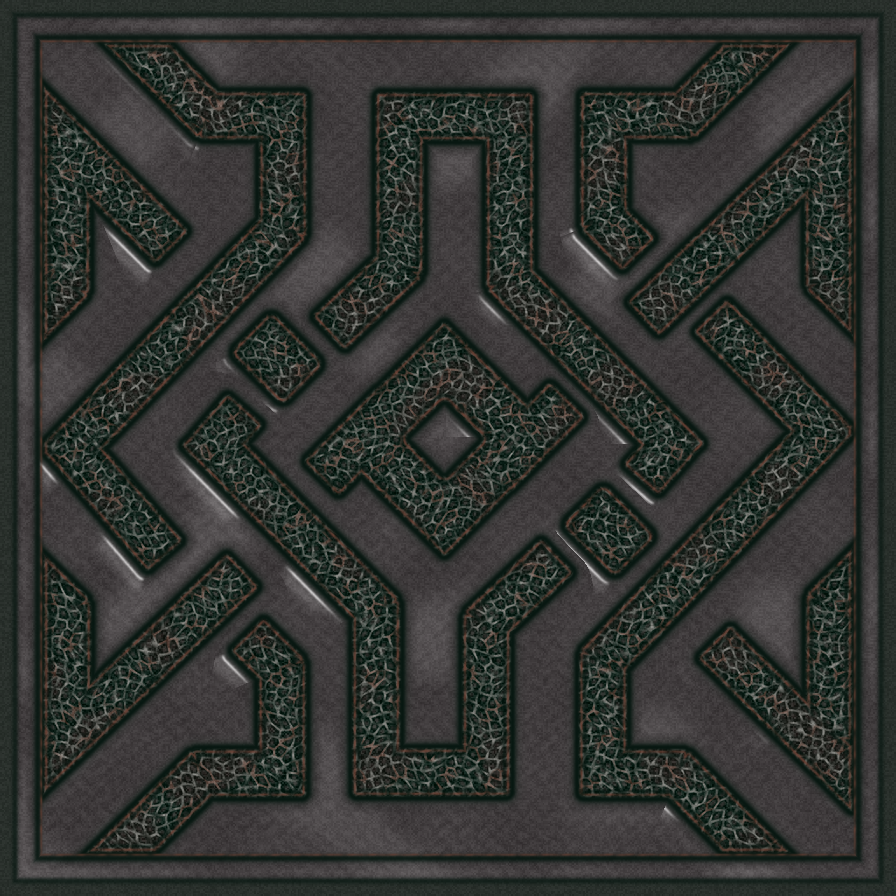
This pattern is drawn by a three.js fragment shader. Its source:

```glsl
varying vec2 vUv;

float box(vec2 p, vec2 halfSize) {
  vec2 e = abs(p) - halfSize;
  return length(max(e, 0.0)) + min(max(e.x, e.y), 0.0);
}

// Groove bar from a to b, lengthened so that 45 degree bends meet
float bar(vec2 p, float ax, float ay, float bx, float by) {
  vec2 a = vec2(ax, ay), b = vec2(bx, by);
  vec2 dir = normalize(b - a);
  vec2 m = p - 0.5 * (a + b);
  vec2 local = vec2(dot(m, dir), dot(m, vec2(-dir.y, dir.x)));
  return box(local, vec2(0.5 * length(b - a) + 0.0054, 0.0215)) - 0.006;
}

vec2 diagonal(vec2 p) {
  return vec2(p.x - p.y, p.x + p.y) * 0.7071;
}

// One half of the knot; tip and end place the elbow of its long band,
// hooks the upright of the left and right hook
float halfKnot(vec2 p, vec2 tip, vec2 end, vec2 hooks) {
  // Long band
  float d = bar(p, -0.392, 0.497, -0.264, 0.367);
  d = min(d, bar(p, -0.264, 0.367, -0.164, 0.367));
  d = min(d, bar(p, -0.180, 0.367, -0.180, 0.241));
  d = min(d, bar(p, -0.180, 0.241, tip.x - 0.011, tip.y - 0.011));
  d = min(d, bar(p, tip.x, tip.y, end.x, end.y));
  // Left hook
  d = min(d, bar(p, -0.470, 0.385, -0.311, 0.227));
  d = min(d, bar(p, hooks.x, 0.320, hooks.x, 0.178));
  d = min(d, bar(p, hooks.x, 0.178, hooks.x - 0.05, 0.128));
  // Arch
  d = min(d, bar(p, -0.066, 0.366, 0.089, 0.366));
  d = min(d, bar(p, -0.050, 0.366, -0.050, 0.199));
  d = min(d, bar(p, -0.050, 0.199, -0.122, 0.131));
  d = min(d, bar(p, 0.073, 0.366, 0.073, 0.184));
  d = min(d, bar(p, 0.073, 0.184, 0.265, -0.010));
  d = min(d, bar(p, 0.254, 0.000, 0.226, -0.032));
  // Short upper right band
  d = min(d, bar(p, 0.400, 0.497, 0.268, 0.367));
  d = min(d, bar(p, 0.268, 0.367, 0.162, 0.367));
  d = min(d, bar(p, 0.178, 0.367, 0.178, 0.251));
  d = min(d, bar(p, 0.178, 0.251, 0.210, 0.219));
  // Right hook
  d = min(d, bar(p, 0.478, 0.385, 0.229, 0.147));
  d = min(d, bar(p, hooks.y, 0.327, hooks.y, 0.185));
  d = min(d, bar(p, hooks.y, 0.185, hooks.y + 0.05, 0.136));
  // Small lozenge
  return min(d, box(diagonal(p) + vec2(0.200, 0.064), vec2(0.032, 0.023)) - 0.011);
}

float frameDistance(vec2 uv) {
  vec2 e = abs(uv - 0.5);
  return max(e.x, e.y) - 0.455;
}

float groove(vec2 uv) {
  vec2 p = uv - vec2(0.496, 0.504);
  vec2 r = diagonal(p - vec2(0.0, 0.006));
  float diamond = box(r, vec2(0.089)) - 0.005;
  float spur = box(abs(r) * sign(r.x * r.y) - vec2(0.066, 0.069), vec2(0.022, 0.054)) - 0.007;
  diamond = max(min(diamond, spur), 0.006 - box(r, vec2(0.025)));
  float knot = min(
    halfKnot(p, vec2(-0.416, -0.004), vec2(-0.318, -0.117), vec2(-0.422, 0.429)),
    halfKnot(vec2(-0.003, 0.0) - p, vec2(-0.426, -0.015), vec2(-0.307, -0.137), vec2(-0.433, 0.418)));
  return max(min(diamond, knot), frameDistance(uv) + 0.003);
}

vec2 hash2(vec2 p) {
  return fract(sin(vec2(dot(p, vec2(127.1, 311.7)), dot(p, vec2(269.5, 183.3)))) * 43758.5);
}

// Nearest and second nearest cell distance
vec2 cells(vec2 p) {
  vec2 near = vec2(8.0);
  for (int y = -1; y <= 1; y++) {
    for (int x = -1; x <= 1; x++) {
      vec2 id = floor(p) + vec2(float(x), float(y));
      float d = length(id + 0.15 + 0.7 * hash2(id) - p);
      near = d < near.x ? vec2(d, near.x) : vec2(near.x, min(near.y, d));
    }
  }
  return near;
}

float mottle(vec2 p) {
  return 0.5 + 0.25 * (sin(p.x + 2.0 * sin(p.y * 0.7)) + sin(p.y * 1.3 + 1.7 * sin(p.x * 0.9)));
}

float line(float d, float width) {
  return exp(-d * d / (width * width));
}

void main() {
  float d = groove(vUv);
  float f = frameDistance(vUv);
  float grain = hash2(floor(vUv * 512.0)).x - 0.5;
  float cloud = mottle(vUv * 38.0);
  float fine = mottle(vUv * 290.0);
  vec3 shade = vec3(0.015, 0.08, 0.055);
  vec3 rust = vec3(0.42, 0.25, 0.20);

  // Worn raised surface
  vec3 ridge = vec3(0.25, 0.233, 0.238) + 0.03 * (cloud - 0.5) + 0.035 * (fine - 0.5) + 0.06 * grain;
  ridge += 0.07 * smoothstep(0.6, 0.95, mottle(vUv * 17.0)) * smoothstep(0.008, 0.02, d);
  ridge = mix(ridge, vec3(0.15, 0.19, 0.165), 0.45 * line(d, 0.0095));

  // Bubbled groove floor
  vec2 warp = 0.004 * vec2(sin(vUv.y * 95.0), sin(vUv.x * 83.0));
  vec2 cell = cells((vUv + warp) * 84.0);
  float rim = 1.0 - smoothstep(0.05, 0.34, cell.y - cell.x);
  vec3 pit = mix(vec3(0.19, 0.20, 0.185), vec3(0.04, 0.115, 0.085), smoothstep(0.06, 0.38, cell.x));
  pit = mix(pit, vec3(0.16, 0.13, 0.12), 0.6 * smoothstep(0.5, 0.8, cloud));
  pit = mix(pit, vec3(0.50, 0.50, 0.48), rim * (0.15 + 0.85 * fine));
  pit = mix(pit, rust, 0.5 * rim * smoothstep(0.6, 0.85, mottle(vUv * 120.0)));
  vec3 color = mix(pit + 0.14 * grain, ridge, smoothstep(-0.0015, 0.0015, d));

  // Dark groove walls with a rusty lip
  color = mix(color, shade, 0.92 * line(d - 0.0015, 0.0042));
  color = mix(color, shade, 0.6 * line(d + 0.0075, 0.0025));
  color = mix(color, rust, (0.2 + 0.7 * fine) * line(d + 0.0035, 0.0016));

  // Glints on the lower left shoulders
  float facing = (groove(vUv - 0.002) - d) / 0.00283;
  float lit = smoothstep(0.85, 0.98, facing) * smoothstep(0.45, 0.8, mottle(vUv * 27.0 + 2.0));
  color += lit * (0.45 * line(d - 0.0105, 0.0018) + 0.13 * line(d - 0.017, 0.009));

  // Stepped outer frame
  vec3 rail = mix(ridge, vec3(0.16, 0.185, 0.168) + 0.05 * grain, smoothstep(0.023, 0.031, f));
  color = mix(color, rail, smoothstep(-0.001, 0.002, f));
  color = mix(color, shade, 0.85 * line(f - 0.003, 0.0045));
  color = mix(color, shade, 0.65 * line(f - 0.028, 0.0035));
  color = mix(color, rust, (0.25 + 0.5 * fine) * line(f + 0.001, 0.0014));
  color += 0.05 * line(f - 0.018, 0.004) * cloud;

  gl_FragColor = vec4(color, 1.0);
}
```
